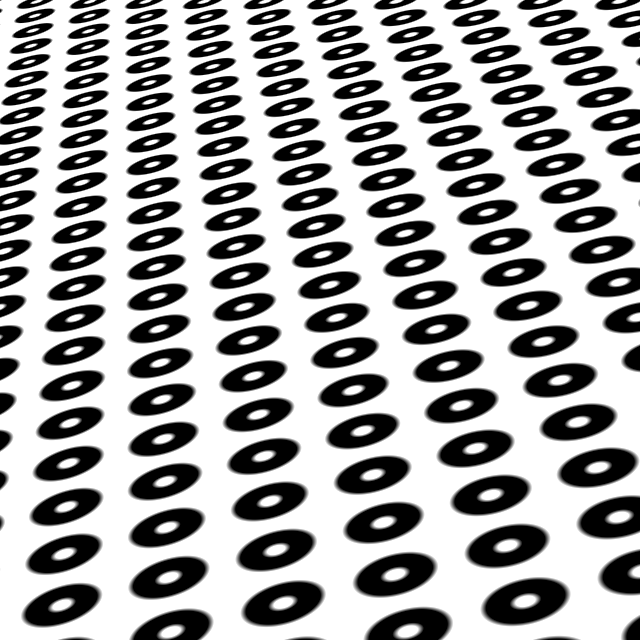
Give the GLSL for this pattern, as a three.js fragment shader.

```glsl
varying vec2 vUv;

float cross2(vec2 a, vec2 b) {
  return a.x * b.y - a.y * b.x;
}

// Maps the canvas to a square lattice on a receding plane:
// canvas = (origin + across * row + up * column) / (1 + recede * up)
vec2 planeCoords(vec2 canvas) {
  vec2 row = vec2(0.16758, 0.04297);
  vec2 column = vec2(0.00804, 0.08561);
  float recede = 0.04287;

  vec2 offset = canvas - vec2(0.0964, 0.0547);
  vec2 climb = column - recede * canvas;
  float up = cross2(offset, row) / cross2(climb, row);
  float across = dot(offset - up * climb, row) / dot(row, row);
  return vec2(across, up);
}

// Signed distance to a ring of the given radii
float ringDistance(vec2 p, float inner, float outer) {
  return abs(length(p) - 0.5 * (inner + outer)) - 0.5 * (outer - inner);
}

void main() {
  // One ring around every lattice point
  vec2 cell = fract(planeCoords(vUv) + 0.5) - 0.5;
  float d = ringDistance(cell, 0.108, 0.357);

  // Softness lies on the plane, so it spreads with the perspective
  float softness = max(0.026, 0.5 * fwidth(d));
  float paper = clamp(0.5 + 0.5 * d / softness, 0.0, 1.0);

  gl_FragColor = vec4(vec3(paper), 1.0);
}
```
